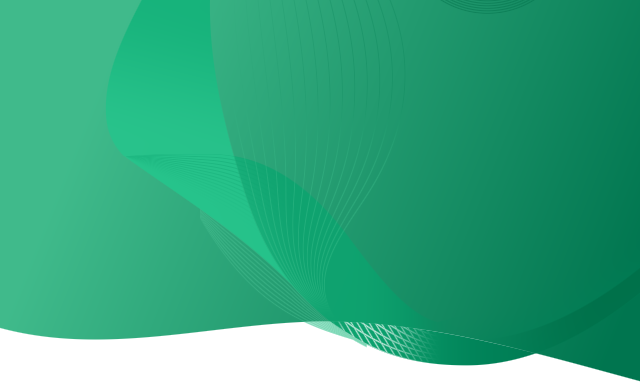
This background is drawn by a Shadertoy shader. Its source:

```glsl
// Abstract green backdrop: a diagonal gradient above a white wave, crossed by a
// folded translucent ribbon and fans of fine lines. Every edge is a piecewise
// Hermite curve; line fans are evenly spaced blends between two such edges.

const float WIDTH = 7.68;
const vec3 WHITE = vec3(1.0);
const vec3 MINT = vec3(0.25, 0.73, 0.545);
const vec3 FOREST = vec3(0.0, 0.46, 0.31);
const vec3 BRIGHT = vec3(0.15, 0.765, 0.545);
const vec3 EMERALD = vec3(0.05, 0.64, 0.435);
const vec3 DEEP = vec3(0.0, 0.435, 0.285);

// Cubic from point a to point b with end slopes m; constant outside
float curve(float x, vec2 a, vec2 b, vec2 m) {
    float span = b.x - a.x;
    float t = clamp((x - a.x) / span, 0.0, 1.0);
    float u = 1.0 - t;
    return a.y * u * u * (1.0 + 2.0 * t) + b.y * t * t * (3.0 - 2.0 * t)
         + span * t * u * (m.x * u - m.y * t);
}

// Antialiased coverage of the side where d is positive
float cover(float d) {
    return clamp(0.5 + d / max(fwidth(d), 1e-5), 0.0, 1.0);
}

// Thin lines at whole values of v, halfWidth in canvas units
float hairline(float v, float halfWidth, float pixel) {
    float dist = abs(fract(v + 0.5) - 0.5) / max(fwidth(v), 1e-5);
    return clamp(halfWidth / pixel - dist + 0.5, 0.0, 1.0);
}

// Edges given as height over x
float waveEdge(float x) {
    return x < 3.6 ? curve(x, vec2(0.0, 0.65), vec2(3.6, 0.72), vec2(-0.27, 0.05))
                   : curve(x, vec2(3.6, 0.72), vec2(7.68, 0.01), vec2(0.05, -0.27));
}
float ribbonBottom(float x) {
    if (x < 3.5) return curve(x, vec2(1.5, 2.71), vec2(3.5, 1.17), vec2(-0.72, -1.0));
    if (x < 5.6) return curve(x, vec2(3.5, 1.17), vec2(5.6, 0.2), vec2(-1.15, 0.0));
    return curve(x, vec2(5.6, 0.2), vec2(7.68, 1.07), vec2(0.0, 0.8));
}
float ribbonTop(float x) {
    if (x < 2.5) return curve(x, vec2(1.5, 2.71), vec2(2.5, 2.74), vec2(0.1, 0.0));
    if (x < 4.2) return curve(x, vec2(2.5, 2.74), vec2(4.2, 1.72), vec2(0.0, -1.35));
    if (x < 5.25) return curve(x, vec2(4.2, 1.72), vec2(5.25, 0.72), vec2(-1.35, -0.25));
    return curve(x, vec2(5.25, 0.72), vec2(7.68, 1.84), vec2(0.25, 0.5));
}

// Edges given as x over height
float sailLeft(float y) {
    return y < 3.29 ? curve(y, vec2(2.7, 1.5), vec2(3.29, 1.27), vec2(-1.0, 0.0))
                    : curve(y, vec2(3.29, 1.27), vec2(4.59, 1.7), vec2(0.0, 0.52));
}
float sailRight(float y) {
    return y < 2.39 ? curve(y, vec2(0.67, 4.0), vec2(2.39, 2.9), vec2(-1.2, -0.3))
                    : curve(y, vec2(2.39, 2.9), vec2(4.59, 2.52), vec2(-0.3, 0.02));
}
float fanRight(float y) {
    if (y < 2.24) return curve(y, vec2(0.67, 4.1), vec2(2.24, 4.4), vec2(-0.9, 0.65));
    if (y < 3.69) return curve(y, vec2(2.24, 4.4), vec2(3.69, 4.86), vec2(0.65, 0.0));
    return curve(y, vec2(3.69, 4.86), vec2(4.59, 4.68), vec2(0.0, -0.4));
}

void mainImage(out vec4 fragColor, in vec2 fragCoord) {
    float pixel = WIDTH / iResolution.x;
    vec2 p = fragCoord / iResolution.xy * vec2(WIDTH, 4.59);
    float x = p.x, y = p.y;

    // Diagonal gradient above the white wave
    float slope = clamp((x + 0.4 * (4.59 - y) - 1.6) / 7.4, 0.0, 1.0);
    float land = cover(y - waveEdge(x));
    vec3 color = mix(WHITE, mix(MINT, FOREST, slope), land);

    // Arcs hanging from the top edge
    float radius = 1.05 - length(p - vec2(5.85, 5.48));
    float arcs = hairline(radius / 0.03, 0.005, pixel);
    color = mix(color, DEEP, 0.5 * arcs * cover(radius + 0.01));

    // Bright upright sail
    float bottom = ribbonBottom(x), top = ribbonTop(x);
    float above = cover(y - bottom);
    float sail = cover(x - sailLeft(y)) * cover(sailRight(y) - x) * above;
    vec3 sailColor = mix(BRIGHT, vec3(0.08, 0.7, 0.48), smoothstep(2.9, 4.7, y + 0.2 * (x - 1.5)));

    // Ribbon body, fading into the gradient on the right
    float across = (y - bottom) / max(top - bottom, 0.02);
    float body = above * cover(top - y) * cover(x - 1.5);
    vec3 bodyColor = mix(BRIGHT, EMERALD, smoothstep(2.2, 4.0, x + 0.5 * across));
    bodyColor = mix(bodyColor, vec3(0.0, 0.51, 0.345), smoothstep(4.2, 6.0, x));
    float fade = mix(0.9, 0.8 * (1.0 - across) * (1.0 - across), smoothstep(4.8, 5.6, x));
    color = mix(color, bodyColor, body * max(fade, 1.0 - land));
    color = mix(color, sailColor, sail * 0.93);

    // Fine strands along the ribbon, and a dark band at its right end
    float strands = hairline(across * 20.0, 0.004, pixel) * body;
    color = mix(color, EMERALD, 0.45 * strands * smoothstep(0.15, 0.9, across) * (1.0 - smoothstep(2.8, 4.2, x)));
    float band = above * cover(bottom + 0.3 - y);
    color = mix(color, DEEP, 0.85 * band * smoothstep(5.7, 7.3, x));

    // White mesh where the ribbon crosses the wave
    float mesh = max(hairline(across * 9.0, 0.006, pixel), hairline((x + 0.6 * y) * 14.0, 0.005, pixel));
    float meshArea = smoothstep(3.95, 4.2, x) * (1.0 - smoothstep(4.5, 5.3, x));
    color = mix(color, WHITE, 0.75 * mesh * meshArea * body * (1.0 - land));

    // Upright fan: light strands below, dark strands above
    float inner = sailRight(y);
    float spread = (x - inner) / max(fanRight(y) - inner, 0.05);
    float fan = hairline(spread * 15.0, 0.004, pixel) * cover(spread) * cover(1.03 - spread);
    float lowFan = smoothstep(0.7, 1.2, y) * (1.0 - smoothstep(2.2, 3.6, y));
    float highFan = smoothstep(2.7, 3.6, y) * smoothstep(0.0, 0.9, spread);
    color = mix(color, vec3(0.25, 0.76, 0.56), 0.45 * fan * lowFan);
    color = mix(color, vec3(0.06, 0.54, 0.37), 0.5 * fan * highFan);

    // Lower fan below the ribbon, tinting the white beneath it
    float fanBottom = curve(x, vec2(2.4, 1.97), vec2(4.4, 0.46), vec2(-1.7, -0.3));
    float sag = (bottom - y) / max(bottom - fanBottom, 0.03);
    float sagArea = cover(sag) * cover(1.02 - sag) * cover(x - 2.4) * cover(4.4 - x);
    color = mix(color, BRIGHT, sagArea * 0.45 * (1.0 - land));
    color = mix(color, vec3(0.3, 0.77, 0.59), 0.5 * sagArea * hairline(sag * 8.0, 0.004, pixel));

    fragColor = vec4(color, 1.0);
}
```
